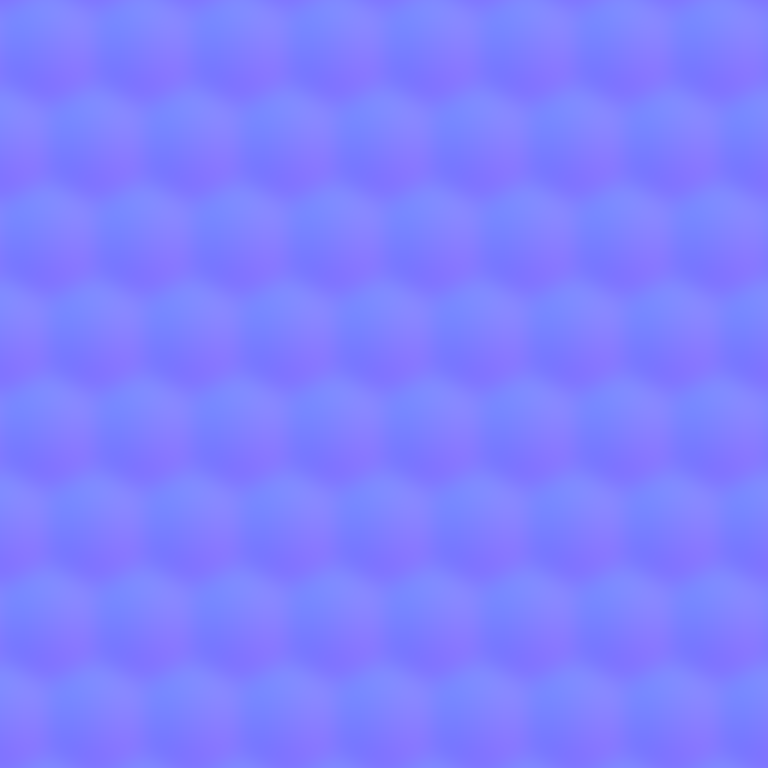
Write a WebGL 1 fragment shader that draws this texture map.

```glsl
precision highp float;
// Tangent-space normal map of soft, staggered round bumps that tiles seamlessly.

uniform vec2 u_resolution;

#define REPEATS 8.0      // bumps across and rows down, even so the stagger wraps
#define STAGGER 0.5      // sideways shift of every other row, in cells
#define SHARPNESS 6.0    // higher gives narrower valleys between bumps
#define TILT 0.163       // colour change per cell of distance from a bump centre
#define FLAT_NORMAL vec3(0.5, 0.5, 1.0)

// Offset from the nearby bump centres, blended smoothly across the valleys.
vec2 bumpSlope(vec2 p) {
  float baseRow = floor(p.y);
  vec2 slopeSum = vec2(0.0);
  float weightSum = 0.0;
  for (int j = -1; j <= 1; j++) {
    float row = baseRow + float(j);
    float shift = STAGGER * mod(row, 2.0);
    float nearest = floor(p.x - shift + 0.5) + shift;
    for (int i = -1; i <= 1; i++) {
      vec2 centre = vec2(nearest + float(i), row + 0.5);
      vec2 offset = p - centre;
      float weight = exp(-SHARPNESS * dot(offset, offset));
      slopeSum += weight * offset;
      weightSum += weight;
    }
  }
  return slopeSum / weightSum;
}

void main() {
  vec2 uv = gl_FragCoord.xy / u_resolution;
  vec2 slope = bumpSlope(uv * REPEATS);

  // Red rises to the right of each bump, green rises towards its top.
  vec3 normalColour = FLAT_NORMAL + vec3(TILT * slope, 0.0);
  gl_FragColor = vec4(normalColour, 1.0);
}
```
